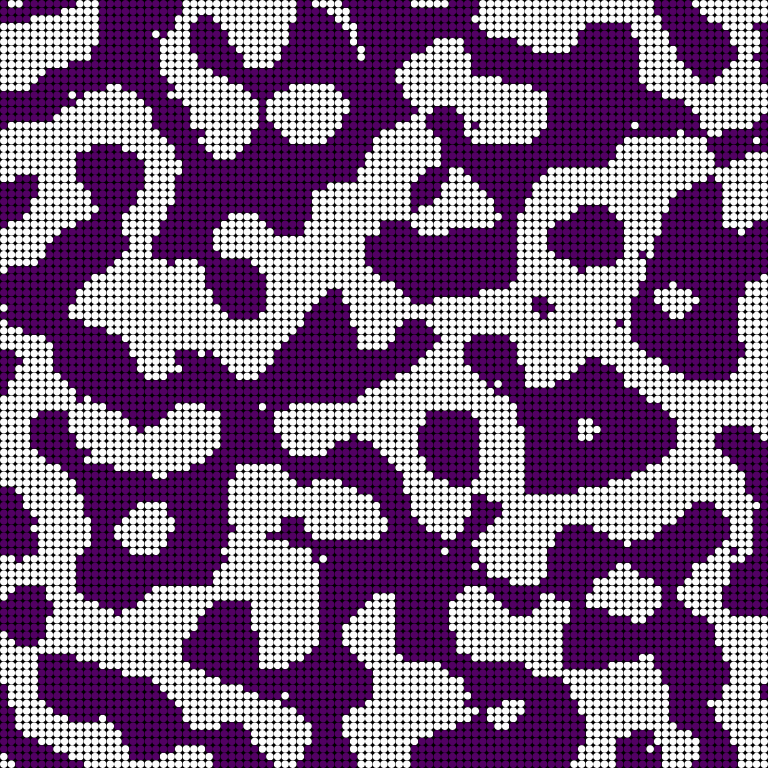
A WebGL 1 fragment shader for this pattern:

```glsl
precision highp float;

uniform vec2 u_resolution;

const float DOTS_ACROSS = 101.0;   // dots along one side of the canvas
const float DOT_RADIUS = 0.497;    // in dot spacings
const float MIN_FREQUENCY = 22.0;  // radians per canvas side
const float MAX_FREQUENCY = 66.0;
const float WHITE_LEVEL = 0.0;     // field value above which dots are white
const float STRAY_CHANCE = 0.016;  // share of dots pushed off the field
const float STRAY_PUSH = 0.8;
const float SEED = 7.3;
const int WAVES = 30;
const float GOLDEN_ANGLE = 2.39996;
const float TAU = 6.28318;

const vec3 WHITE = vec3(0.99);
const vec3 PURPLE = vec3(0.32, 0.0, 0.39);
const vec3 BLACK = vec3(0.0);

float hash(vec2 p) {
  vec3 q = fract(vec3(p.xyx) * 0.1031);
  q += dot(q, q.yzx + 33.33);
  return fract((q.x + q.y) * q.z);
}

// Sines of similar length in many directions, scaled to unit variance
float blobField(vec2 p) {
  float sum = 0.0;
  for (int i = 0; i < WAVES; i++) {
    float n = float(i);
    float angle = n * GOLDEN_ANGLE;
    float frequency = mix(MIN_FREQUENCY, MAX_FREQUENCY, hash(vec2(n, SEED)));
    float phase = TAU * hash(vec2(SEED + 11.0, n));
    sum += sin(frequency * dot(p, vec2(cos(angle), sin(angle))) + phase);
  }
  return sum * sqrt(2.0 / float(WAVES));
}

// Occasional push up or down that frees single dots along the borders
float strayOffset(vec2 cell) {
  float isStray = step(hash(cell + 17.0), STRAY_CHANCE);
  float direction = hash(cell + 151.0) < 0.5 ? -1.0 : 1.0;
  return isStray * direction * STRAY_PUSH;
}

void main() {
  float side = min(u_resolution.x, u_resolution.y);
  vec2 grid = gl_FragCoord.xy / side * DOTS_ACROSS;
  vec2 cell = floor(grid);

  // One colour per dot, taken at its centre
  float field = blobField((cell + 0.5) / DOTS_ACROSS) + strayOffset(cell);
  vec3 dotColor = mix(PURPLE, WHITE, step(WHITE_LEVEL, field));

  // Round dot with a one-pixel soft edge
  float pixel = DOTS_ACROSS / side;
  float dist = length(fract(grid) - 0.5) - DOT_RADIUS;
  float coverage = clamp(0.5 - dist / pixel, 0.0, 1.0);

  gl_FragColor = vec4(mix(BLACK, dotColor, coverage), 1.0);
}
```
